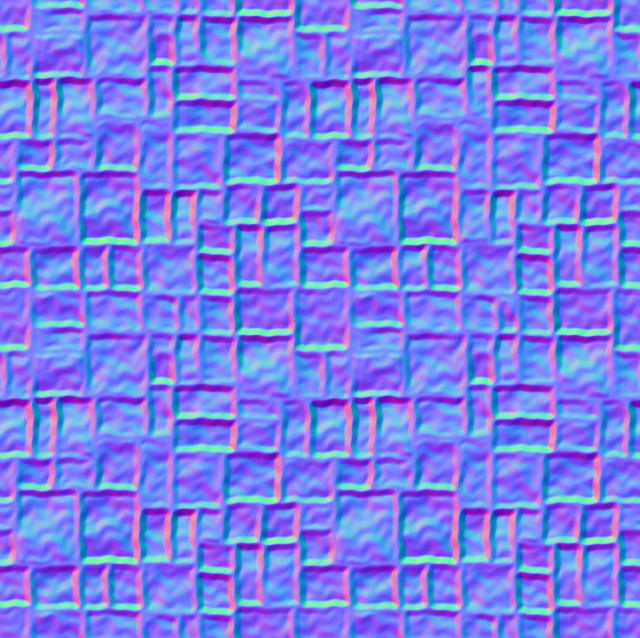
A Shadertoy shader for this texture map:

```glsl
// Tangent-space normal map of a rough ashlar stone wall, repeated 2 by 2.
// Interlocking rectangles come from a checkerboard of random cuts; each stone
// gets a bevel, a tilt and layered-sine chisel marks, then slopes become colour.

#define REPEATS 2.0     // wall tiles up the canvas
#define CELLS 6.0       // cuts per tile side, must be even
#define BEVEL 0.13      // bevel width, in cells
#define RELIEF 0.17     // extra height of the proudest stones
#define ROUGHNESS 0.19  // slope of each chisel layer
#define SOFTNESS 0.03   // sampling radius of the slope, in cells
#define SPLIT_ODDS 0.55 // share of long stones cut in two
#define CHANGE_ODDS 0.06 // share of stones that differ between tiles
#define SEED 4.0

const float TAU = 6.28318;

float hash(vec2 p, float salt) {
    vec3 q = fract(vec3(p, salt + SEED) * vec3(0.1031, 0.1030, 0.0973));
    q += dot(q, q.yzx + 33.33);
    return fract((q.x + q.y) * q.z);
}

// Position of the single cut inside a grid cell, wrapped to the tile
float cut(vec2 cell) {
    return mix(0.2, 0.8, hash(mod(cell, CELLS), 1.0));
}

// Even cells are cut vertically, odd ones horizontally; every cut runs on to
// its neighbours' cuts, leaving one rectangle around each grid vertex.
void findStone(vec2 p, out vec2 lo, out vec2 hi, out vec2 id) {
    vec2 cell = floor(p), f = p - cell, side;
    if (mod(cell.x + cell.y, 2.0) < 0.5) {
        side.x = step(cut(cell), f.x);
        side.y = step(cut(cell + vec2(2.0 * side.x - 1.0, 0.0)), f.y);
    } else {
        side.y = step(cut(cell), f.y);
        side.x = step(cut(cell + vec2(0.0, 2.0 * side.y - 1.0)), f.x);
    }
    id = cell + side;

    float bl = cut(id - 1.0), br = cut(id - vec2(0.0, 1.0));
    float tl = cut(id - vec2(1.0, 0.0)), tr = cut(id);
    bool even = mod(id.x + id.y, 2.0) < 0.5;
    lo = id - 1.0 + (even ? vec2(bl, br) : vec2(tl, bl));
    hi = id + (even ? vec2(tr, tl) : vec2(br, tr));

    // Cut some long stones across their longer side
    vec2 size = hi - lo, key = mod(id, CELLS);
    if (max(size.x, size.y) > 0.9 && hash(key, 2.0) < SPLIT_ODDS) {
        vec2 axis = size.x > size.y ? vec2(1.0, 0.0) : vec2(0.0, 1.0);
        vec2 joint = lo + size * mix(0.35, 0.65, hash(key, 3.0));
        if (dot(p - joint, axis) > 0.0) {
            lo = mix(lo, joint, axis);
            id += 0.37;
        } else {
            hi = mix(hi, joint, axis);
        }
    }
}

// Warped sine layers, stretched sideways like tooled stone
float chiselMarks(vec2 q, float phase) {
    float sum = 0.0, freq = 5.0;
    for (int i = 0; i < 4; i++) {
        float angle = 0.55 * sin(phase + 2.3 * float(i));
        vec2 r = mat2(cos(angle), sin(angle), -sin(angle), cos(angle)) * q;
        float bend = 1.3 * sin(r.x * freq * 0.65 + phase * 1.7);
        sum += sin(r.y * freq + bend + phase) / freq;
        phase += 2.1;
        freq *= 1.65;
    }
    return ROUGHNESS * sum;
}

float wallHeight(vec2 p) {
    // Slightly uneven joints, periodic over the tile
    vec2 w = p.yx * TAU / CELLS;
    p += 0.014 * sin(w * 7.0 + vec2(0.0, 2.0)) + 0.008 * sin(w * 17.0);

    vec2 lo, hi, id;
    findStone(p, lo, hi, id);
    vec2 key = mod(id, CELLS), copy = floor(id / CELLS);
    if (hash(key + copy * 7.0, 5.0) < CHANGE_ODDS) key += copy * 11.0 + 3.0;

    vec2 q = p - 0.5 * (lo + hi);
    float phase = TAU * hash(key, 6.0);
    vec2 tilt = vec2(hash(key, 7.0), hash(key, 8.0)) - 0.5;
    float proud = hash(key, 9.0);
    float height = 0.05 + RELIEF * proud * proud + dot(q, tilt * vec2(0.22, 0.42));
    height += chiselMarks(q, phase);

    // A broken ledge across some faces
    float ledge = q.y + 0.07 * sin(q.x * 6.0 + phase);
    float ledgeSize = 0.06 * smoothstep(0.6, 0.9, hash(key, 10.0));
    height += ledgeSize * smoothstep(-0.1, 0.1, ledge) * sign(tilt.x);

    vec2 inset = smoothstep(0.0, BEVEL, min(p - lo, hi - p));
    return height * inset.x * inset.y;
}

void mainImage(out vec4 fragColor, in vec2 fragCoord) {
    vec2 p = fragCoord / iResolution.y * REPEATS * CELLS;
    vec2 e = vec2(SOFTNESS, 0.0);
    vec2 slope = vec2(wallHeight(p + e.xy) - wallHeight(p - e.xy),
                      wallHeight(p + e.yx) - wallHeight(p - e.yx)) / (2.0 * e.x);

    // Green points down the wall
    vec3 normal = normalize(vec3(-slope.x, slope.y, 1.0));
    fragColor = vec4(0.5 + 0.5 * normal - vec3(0.02, 0.0, 0.01), 1.0);
}
```
